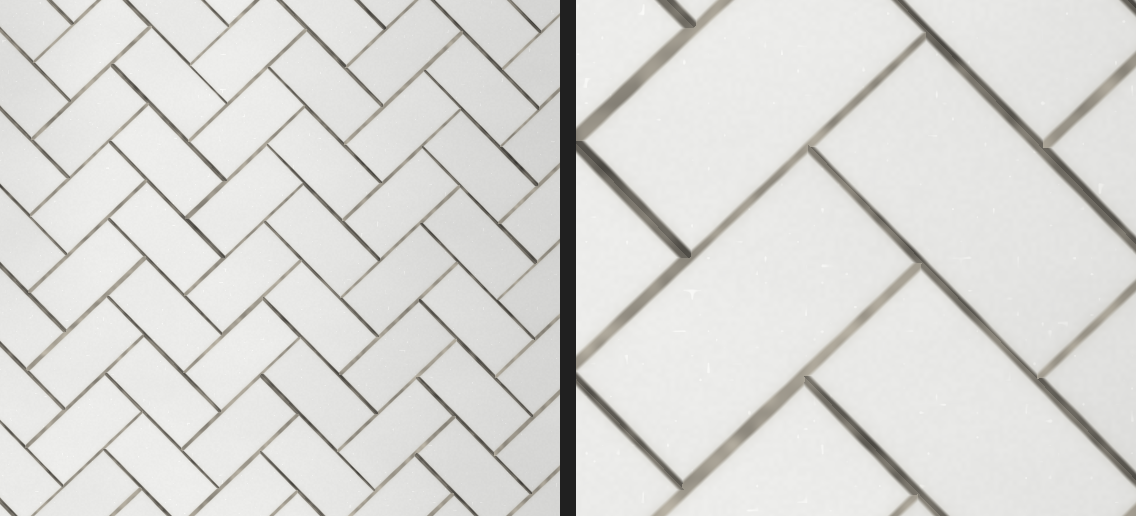
Left, the full canvas; right, a detail of the centre.
Reproduce this pattern procedurally as a Shadertoy shader.

```glsl
// Herringbone of pale marble tiles, laid diagonally with olive-grey grout.

float hash(vec2 p) {
    vec3 q = fract(vec3(p.xyx) * 0.1031);
    q += dot(q, q.yzx + 33.33);
    return fract((q.x + q.y) * q.z);
}

float noise(vec2 p) {
    vec2 i = floor(p), f = fract(p);
    f = f * f * (3.0 - 2.0 * f);
    return mix(mix(hash(i), hash(i + vec2(1, 0)), f.x),
               mix(hash(i + vec2(0, 1)), hash(i + vec2(1, 1)), f.x), f.y);
}

float fbm(vec2 p) {
    float sum = 0.0, amp = 0.5;
    for (int i = 0; i < 4; i++) {
        sum += amp * noise(p);
        p = p * 2.03 + 7.1;
        amp *= 0.5;
    }
    return sum;
}

// Splits the plane into 2:1 tiles; gives the tile corner and its half size.
vec2 herringbone(vec2 uv, out vec2 halfSize) {
    vec2 cell = floor(uv);
    float k = mod(cell.x + cell.y, 4.0);
    bool rising = k < 2.0;
    halfSize = rising ? vec2(1.0, 0.5) : vec2(0.5, 1.0);
    float second = mod(k, 2.0);
    return cell - (rising ? vec2(second, 0.0) : vec2(0.0, second));
}

vec3 marble(vec2 p, vec2 id) {
    // Soft light: brightest left of centre, greyer towards the sides
    float light = 0.922 - 0.085 * smoothstep(0.4, 1.12, p.x);
    light -= 0.05 * smoothstep(0.22, 0.0, p.x) * smoothstep(1.0, 0.1, p.y);
    light += 0.016 * (hash(id + 41.0) - 0.5);
    // Cloudy veins, fine grain and a few bright crystals
    light += 0.03 * (fbm(p * vec2(5.0, 11.0) + id * 3.7) - 0.5);
    light += 0.014 * (noise(p * 330.0) - 0.5);
    light += 0.05 * smoothstep(0.93, 1.0, noise(p * 190.0 + 60.0));
    return light * vec3(1.0, 1.0, 0.992);
}

vec3 grout(vec2 p, bool falling, float side) {
    float tone = 0.62;
    if (falling) {
        // Falling joints lie in shadow, with a paler lower lip
        tone = side < 0.0 ? 0.40 : 0.49;
        tone -= 0.06 * smoothstep(0.3, 1.0, p.x);
    }
    tone += 0.16 * (noise(p * 95.0) - 0.5) + 0.12 * (noise(p * 22.0) - 0.5);
    return tone * vec3(1.0, 0.965, 0.89);
}

void mainImage(out vec4 fragColor, in vec2 fragCoord) {
    // Canvas heights, measured down from the top left
    vec2 p = fragCoord / iResolution.y;
    p.y = 1.0 - p.y;

    // Skewed grid: x runs up to the right, y runs down to the right
    mat2 axes = mat2(0.0772, -0.0734, 0.0741, 0.0758);
    vec2 uv = inverse(axes) * (p - vec2(0.061, 0.2705));

    vec2 halfSize;
    vec2 id = herringbone(uv, halfSize);
    vec2 q = uv - id - halfSize;

    // Hand-laid variation: slight shift, turn and size of each tile
    vec2 rnd = vec2(hash(id + 11.0), hash(id + 23.0)) - 0.5;
    q += rnd * 0.026;
    q += (hash(id + 5.0) - 0.5) * 0.012 * vec2(-q.y, q.x);
    float gap = 0.031 + 0.008 * (hash(id + 71.0) - 0.5);
    gap += 0.005 * (noise(p * 60.0) - 0.5);

    vec2 edge = abs(q) - halfSize + gap;
    float dist = max(edge.x, edge.y);
    bool falling = edge.x > edge.y;

    // Tile face with a faintly warm, worn rim
    vec3 tile = marble(p, id);
    tile -= vec3(0.05, 0.055, 0.07) * exp(min(dist, 0.0) * 38.0);

    float soft = max(0.014, 7.0 / iResolution.y);
    float joint = smoothstep(-soft, soft, dist);
    vec3 color = mix(tile, grout(p, falling, q.x), joint);
    fragColor = vec4(color, 1.0);
}
```
